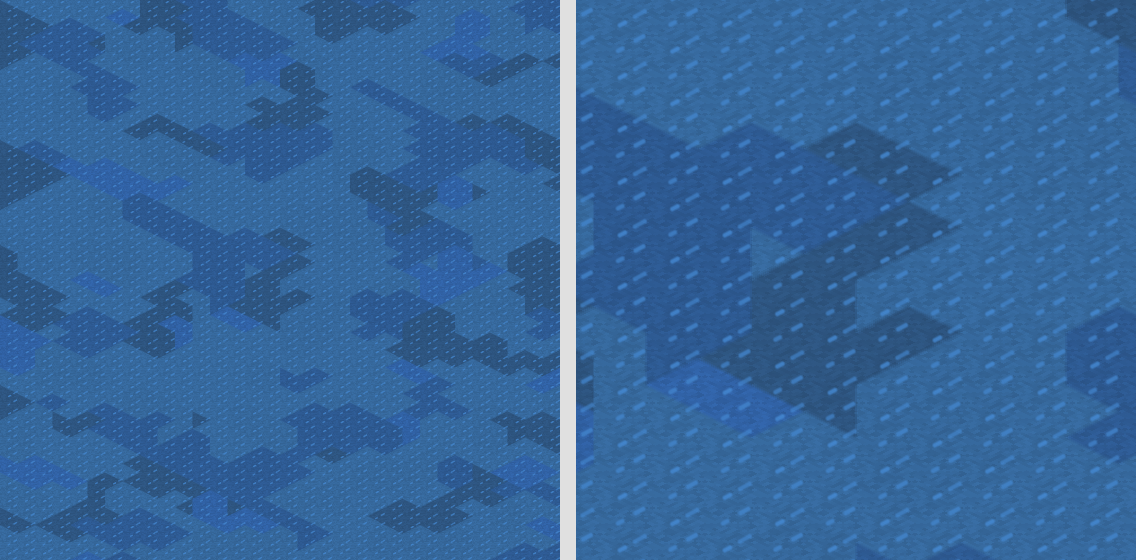
Left, the full canvas; right, a detail of the centre.
This pattern is drawn by a three.js fragment shader. Its source:

```glsl
// Isometric water tiles: 2:1 diamonds coloured in patches by gradient noise,
// some raised into blocks whose sides give short vertical edges. Every tile
// carries the same fine grain and the same slanted bright ripples.
varying vec2 vUv;

float hash(vec2 p) {
  return fract(sin(dot(p, vec2(127.1, 311.7))) * 43758.55);
}

float cornerSlope(vec2 corner, vec2 offset) {
  float angle = 6.2832 * hash(corner);
  return dot(vec2(cos(angle), sin(angle)), offset);
}

float gradientNoise(vec2 p) {
  vec2 i = floor(p), f = p - i;
  vec2 u = f * f * f * (f * (f * 6.0 - 15.0) + 10.0);
  vec2 e = vec2(1.0, 0.0);
  float low = mix(cornerSlope(i, f), cornerSlope(i + e, f - e), u.x);
  float high = mix(cornerSlope(i + e.yx, f - e.yx), cornerSlope(i + 1.0, f - 1.0), u.x);
  return mix(low, high, u.y);
}

// Patch strength of one cell, slightly longer toward the lower right
float patchNoise(vec2 cell, float seed) {
  float jitter = hash(cell + seed) - 0.5;
  return gradientNoise(cell * vec2(0.31, 0.23) + seed) + 0.12 * jitter;
}

bool isRaised(vec2 cell) {
  return gradientNoise(cell * 0.37 + 71.3) > 0.2;
}

// Screen position in tile widths and heights to diamond cell axes
vec2 toIso(vec2 q) {
  return vec2(q.x + q.y, q.y - q.x);
}

// Frontmost block seen at a point: two cells below may rise over it
vec2 visibleCell(vec2 iso) {
  vec2 cell = floor(iso), f = iso - cell;
  vec2 front = cell - 1.0;
  vec2 side = cell - (f.x < f.y ? vec2(1.0, 0.0) : vec2(0.0, 1.0));
  if (isRaised(front)) return front;
  if (isRaised(side)) return side;
  return cell;
}

vec3 tileColour(vec2 cell) {
  vec3 colour = vec3(0.211, 0.408, 0.612);
  if (patchNoise(cell, 13.7) > 0.2) colour = vec3(0.178, 0.332, 0.502);
  if (patchNoise(cell, 37.2) > 0.215) colour = vec3(0.178, 0.352, 0.572);
  if (patchNoise(cell, 58.9) > 0.35) colour = vec3(0.190, 0.382, 0.645);
  return colour * (isRaised(cell) ? 0.985 : 1.0);
}

// Four short rising dashes repeated in each tile, in 1/512 canvas units
float ripples(vec2 iso) {
  float glow = 0.0;
  for (int k = 0; k < 4; k++) {
    float n = float(k);
    vec2 jitter = vec2(hash(vec2(n, 3.0)), hash(vec2(n, 8.0))) * 0.2;
    vec2 place = vec2(mod(n, 2.0), floor(n / 2.0)) * 0.5 + jitter;
    vec2 d = fract(iso - place + 0.5) - 0.5;
    vec2 p = vec2(d.x - d.y, (d.x + d.y) * 0.5) * 16.0;
    vec2 along = vec2(0.88, 0.47);
    float reach = 0.7 + 1.1 * hash(vec2(n, 5.0));
    float dist = length(p - along * clamp(dot(p, along), -reach, reach));
    float strength = 0.6 + 0.35 * hash(vec2(n, 9.0));
    glow = max(glow, strength * (1.0 - smoothstep(0.2, 1.1, dist)));
  }
  return glow;
}

void main() {
  vec2 q = vUv * vec2(16.0, 32.0);

  // Smooth the tile edges with four samples
  vec3 colour = vec3(0.0);
  for (int s = 0; s < 4; s++) {
    vec2 corner = vec2(mod(float(s), 2.0), floor(float(s) / 2.0)) - 0.5;
    vec2 iso = toIso(q + corner * vec2(0.016, 0.032));
    colour += 0.25 * tileColour(visibleCell(iso));
  }

  // Grain repeated tile by tile, then ripples on top
  vec2 iso = toIso(q);
  float grain = hash(floor(fract(iso) * 16.0) + 4.0) - 0.5;
  colour *= 1.0 + 0.12 * grain;
  colour = mix(colour, vec3(0.27, 0.54, 0.83), ripples(iso));
  gl_FragColor = vec4(colour, 1.0);
}
```
